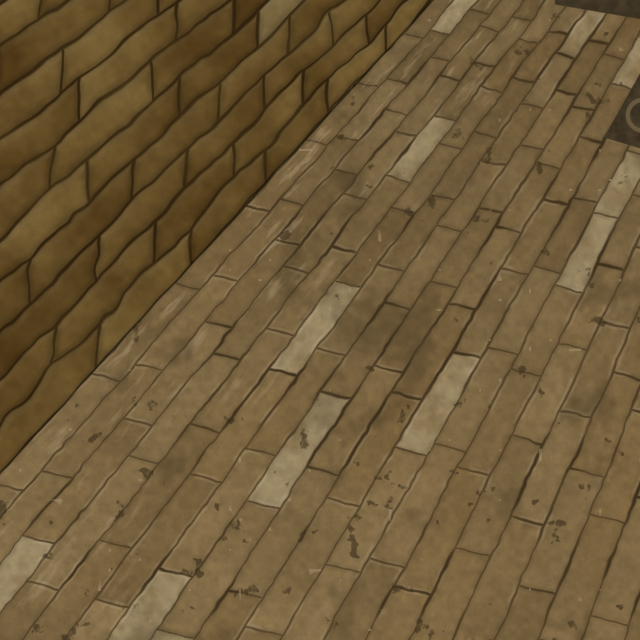
A three.js fragment shader for this texture:

```glsl
// Worn brick paving beside a rough stone wall, seen in oblique perspective.
// Rows and courses are lines fanning from one vanishing point; reciprocal depth
// spaces the end joints, while hashes and noise vary and weather each brick.
varying vec2 vUv;

const vec2 VANISH = vec2(1.7, 2.12);

float hash(vec2 p) {
  return fract(sin(dot(p, vec2(127.1, 311.7))) * 43758.55);
}

float noise(vec2 p) {
  vec2 i = floor(p), f = fract(p);
  f = f * f * (3.0 - 2.0 * f);
  return mix(mix(hash(i), hash(i + vec2(1, 0)), f.x),
             mix(hash(i + vec2(0, 1)), hash(i + 1.0), f.x), f.y);
}

float fbm(vec2 p) {
  float sum = 0.0, amp = 0.5;
  for (int i = 0; i < 4; i++) {
    sum += amp * noise(p);
    p = mat2(0.8, 0.6, -0.6, 0.8) * p * 2.03 + 7.3;
    amp *= 0.5;
  }
  return sum / 0.9375;
}

vec2 wobble(vec2 p, float scale, float amount) {
  return p + amount * (vec2(noise(p * scale), noise(p * scale + 19.0)) - 0.5);
}

// Distance from a point in a brick to its nearest edge, in canvas units
float edgeDistance(vec2 f, vec2 size) {
  vec2 d = min(f, 1.0 - f) * size;
  return min(d.x, d.y);
}

vec3 paving(vec2 p) {
  vec2 q = wobble(wobble(p, 20.0, 0.004), 80.0, 0.0025);
  float away = VANISH.y - q.y;
  float depth = 2.545 - q.y - 0.25 * q.x;
  float row = ((q.x - VANISH.x) / away + 0.914) / 0.0318;
  float lane = floor(row);
  float along = 1.0 / (depth * 0.0435) + 0.5 * mod(lane, 2.0) + 0.45 * hash(vec2(lane, 3.0));
  vec2 id = vec2(lane, floor(along));
  vec2 f = fract(vec2(row, along));
  float edge = edgeDistance(f, vec2(0.027 * away, 0.0435 * depth * depth));

  // Brick tone, broad grime and fine grain
  float grime = fbm(p * 9.0 + id * 3.7);
  float tone = 0.65 * hash(id + 5.0) + 0.9 * (grime - 0.5);
  vec3 col = mix(vec3(0.425, 0.345, 0.22), vec3(0.515, 0.43, 0.29), clamp(tone + 0.2, 0.0, 1.0));
  col = mix(col, vec3(0.48, 0.375, 0.22), 0.5 * hash(id + 31.0) * noise(p * 6.0));
  col *= mix(1.04, 0.95, p.y);

  // Occasional pale bricks and scraped streaks beside the wall
  float pale = step(0.875, hash(id * 1.7 + 11.0));
  float bare = smoothstep(0.15, 0.65, fbm(p * 26.0 + id));
  col = mix(col, vec3(0.61, 0.54, 0.405), pale * (0.3 + 0.6 * bare));
  float streak = smoothstep(0.64, 0.84, fbm(vec2(row * 3.0, along * 2.2)));
  col = mix(col, vec3(0.66, 0.58, 0.45), streak * (0.1 + 0.4 * smoothstep(8.0, 1.0, row)));
  col *= 0.9 + 0.2 * fbm(p * 95.0);

  // Chipped rims, thin uneven joints and dirt gathered along them
  float chip = smoothstep(0.001, 0.003, edge) * smoothstep(0.008, 0.004, edge);
  col += 0.07 * chip * smoothstep(0.5, 0.8, noise(p * 28.0 + 4.0));
  float dirt = smoothstep(0.5, 0.95, noise(p * 17.0));
  float joint = smoothstep(0.0024 + 0.0022 * dirt, 0.0003, edge);
  col = mix(col, vec3(0.235, 0.18, 0.10), joint * (0.45 + 0.45 * dirt));
  col *= 1.0 - 0.09 * smoothstep(0.01, 0.0, edge);

  // Sparse dark pits, soft soot and small light crumbs
  float pit = smoothstep(0.74, 0.82, fbm(p * 38.0 + 8.0));
  float soot = smoothstep(0.62, 0.80, fbm(p * 11.0 + 41.0));
  col = mix(col, vec3(0.22, 0.175, 0.105), max(0.6 * pit, 0.28 * soot));
  return mix(col, vec3(0.66, 0.58, 0.45), 0.5 * smoothstep(0.95, 0.99, noise(p * 64.0 + 2.0)));
}

vec3 wall(vec2 p) {
  vec2 q = wobble(wobble(p, 14.0, 0.013), 45.0, 0.005);
  float away = VANISH.x - q.x;
  float course = (1.094 - (VANISH.y - q.y) / away) / 0.0435;
  float layer = floor(course);
  float along = 1.0 / (away * 0.066) + 0.5 * mod(layer, 2.0) + 0.4 * hash(vec2(layer, 17.0));
  vec2 id = vec2(floor(along), layer);
  vec2 f = fract(vec2(along, course));
  float edge = edgeDistance(f, vec2(0.066 * away * away, 0.033 * away));

  // Rounded faces, darker on the lower side, with brown blotches
  float blotch = fbm(p * 10.0 + id * 5.1);
  float tone = 0.4 * hash(id + 2.0) + 1.2 * (blotch - 0.32) + 0.2 * f.y;
  vec3 col = mix(vec3(0.29, 0.205, 0.08), vec3(0.46, 0.37, 0.205), clamp(tone, 0.0, 1.0));
  float pale = step(0.955, hash(id + 23.0));
  col = mix(col, vec3(0.53, 0.47, 0.32), pale * (0.4 + 0.5 * blotch));
  col *= 0.91 + 0.18 * fbm(p * 80.0);
  col *= 0.83 + 0.17 * smoothstep(0.0, 0.014, edge);
  col += 0.04 * smoothstep(0.7, 0.9, f.y) * smoothstep(0.002, 0.005, edge);

  // Bed joints deepen where the stones overhang
  float gap = 0.0022 + 0.0028 * noise(p * 20.0);
  float depthOfGap = 0.5 + 0.4 * noise(p * 16.0 + 6.0);
  return mix(col, vec3(0.16, 0.11, 0.04), depthOfGap * smoothstep(gap, gap * 0.15, edge));
}

// Metal covers cut by the right and upper borders
vec3 addCovers(vec3 col, vec2 p) {
  float side = min(0.49 * (0.785 + 1.79 * (p.x - 0.944) - p.y), p.y - 0.785 + 0.3 * (p.x - 0.944));
  float top = min(p.x - 0.867, p.y - 0.993 + 0.17 * (p.x - 0.867));
  float ring = abs(length(p - vec2(1.005, 0.82)) - 0.024);
  vec3 metal = vec3(0.25, 0.21, 0.145) * (0.75 + 0.5 * fbm(p * 70.0));
  metal = mix(metal, vec3(0.40, 0.34, 0.24), smoothstep(0.005, 0.002, ring));
  return mix(col, metal, smoothstep(-0.0015, 0.0015, max(side, top)));
}

void main() {
  vec2 p = vUv;
  float base = p.x - VANISH.x + 0.914 * (VANISH.y - p.y) + 0.004 * (noise(p * 30.0) - 0.5);
  vec3 col = mix(wall(p), addCovers(paving(p), p), smoothstep(-0.0015, 0.0015, base));
  col *= 1.0 - 0.45 * smoothstep(0.004, 0.0, abs(base));
  gl_FragColor = vec4(col, 1.0);
}
```
